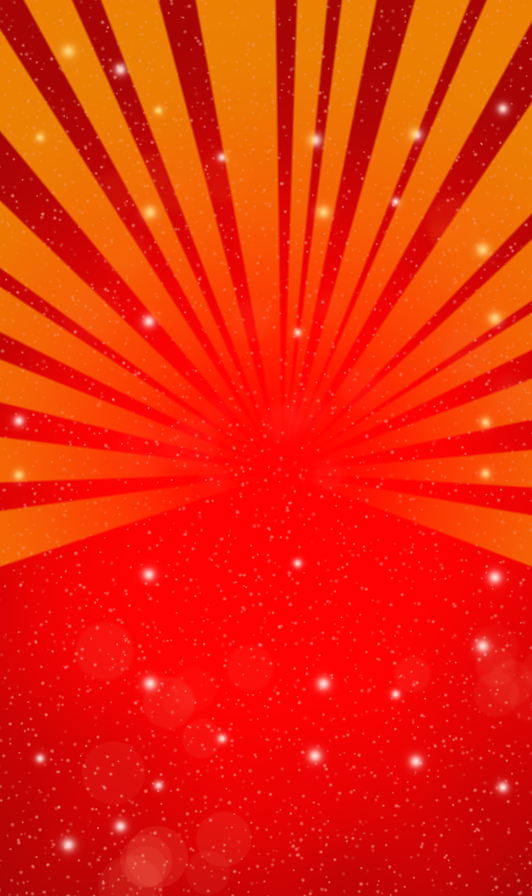
Reproduce this background procedurally as a WebGL 2 fragment shader.

```glsl
#version 300 es
precision highp float;
// Orange sunburst on a glowing red backdrop with bokeh discs, sparkles and fine snow.

uniform vec2 u_resolution;
out vec4 fragColor;

// Lengths are in canvas heights, angles in degrees from the right-hand axis.
const vec2 BURST_CENTER = vec2(0.315, 0.473);
const vec2 GLOW_CENTER = vec2(0.31, 0.41);
const vec3 BRIGHT_RED = vec3(1.0, 0.01, 0.01);
const vec3 DEEP_RED = vec3(0.65, 0.015, 0.02);
const vec3 RAY_INNER = vec3(1.0, 0.13, 0.01);
const vec3 RAY_MIDDLE = vec3(0.97, 0.35, 0.02);
const vec3 RAY_OUTER = vec3(0.92, 0.5, 0.01);
const vec3 BOKEH_ROSE = vec3(0.95, 0.42, 0.32);
const vec3 BOKEH_AMBER = vec3(1.0, 0.5, 0.1);
const vec3 SPARK_WHITE = vec3(1.0, 0.9, 0.87);
const vec3 SPARK_GOLD = vec3(1.0, 0.84, 0.5);
const vec3 SNOW = vec3(0.97, 0.66, 0.58);
const float SPARK_CELL = 0.1;
const float SNOW_CELL = 0.0135;
const int SNOW_LAYERS = 3;
const float MOTTLE = 0.06;

// Bokeh groups: centre and half extent; each holds the same number of discs.
const int GROUP_COUNT = 6;
const int GROUP_SIZE = 7;
const vec4 GROUPS[GROUP_COUNT] = vec4[GROUP_COUNT](
  vec4(0.22, 0.035, 0.11, 0.035), vec4(0.52, 0.25, 0.09, 0.03),
  vec4(0.19, 0.24, 0.12, 0.11), vec4(0.27, 0.52, 0.12, 0.06),
  vec4(0.2, 0.71, 0.1, 0.1), vec4(0.48, 0.75, 0.12, 0.22));

// Start and end angle of each ray in turn.
const int EDGE_COUNT = 38;
const float RAY_EDGES[EDGE_COUNT] = float[EDGE_COUNT](
  -20.7, -9.8, -3.5, 5.1, 11.9, 20.5, 26.1, 32.6, 34.5, 43.0,
  46.0, 56.0, 61.0, 66.6, 68.3, 74.3, 78.7, 82.8, 84.5, 88.2,
  90.8, 100.4, 104.7, 111.0, 114.0, 118.7, 122.5, 129.6, 136.1, 144.1,
  146.7, 153.6, 158.2, 166.1, 172.9, 182.1, 187.8, 198.5);

vec3 hash3(vec2 p) {
  vec3 q = fract(p.xyx * vec3(0.1031, 0.1030, 0.0973));
  q += dot(q, q.yxz + 33.33);
  return fract((q.xxy + q.yzz) * q.zyx);
}

float corner(vec2 cell, vec2 local, vec2 o) {
  return dot(hash3(cell + o).xy * 2.0 - 1.0, local - o);
}

float gradientNoise(vec2 p) {
  vec2 c = floor(p), f = p - c, u = f * f * (3.0 - 2.0 * f);
  float low = mix(corner(c, f, vec2(0, 0)), corner(c, f, vec2(1, 0)), u.x);
  float high = mix(corner(c, f, vec2(0, 1)), corner(c, f, vec2(1, 1)), u.x);
  return mix(low, high, u.y);
}

// Coverage of the rays, softened along the arc.
float rayMask(vec2 offset, float pixel) {
  float radius = max(length(offset), 0.001);
  float angle = 90.0 - degrees(atan(offset.x, offset.y));
  float soft = degrees(max(1.5 * pixel, 0.003) / radius);
  float mask = 0.0;
  for (int i = 0; i < EDGE_COUNT; i += 2) {
    float enter = clamp((angle - RAY_EDGES[i]) / soft + 0.5, 0.0, 1.0);
    float leave = clamp((RAY_EDGES[i + 1] - angle) / soft + 0.5, 0.0, 1.0);
    mask += enter * leave;
  }
  return mask * smoothstep(0.0, 0.19, radius);
}

vec3 rayColor(float radius) {
  vec3 color = mix(RAY_INNER, RAY_MIDDLE, smoothstep(0.07, 0.32, radius));
  return mix(color, RAY_OUTER, smoothstep(0.22, 0.5, radius));
}

// Faint discs: crisp and pale near the bottom, soft and warm above.
vec3 addBokeh(vec3 color, vec2 p, float pixel) {
  for (int i = 0; i < GROUP_COUNT * GROUP_SIZE; i++) {
    vec4 group = GROUPS[i / GROUP_SIZE];
    vec3 place = hash3(vec2(float(i), 7.0));
    vec3 look = hash3(vec2(float(i), 29.0));
    vec2 center = group.xy + group.zw * (2.0 * place.xy - 1.0);
    float upper = smoothstep(0.1, 0.5, center.y);
    float radius = mix(0.02, 0.038, look.x);
    float edge = mix(2.0 * pixel, 0.014, upper);
    float disc = 1.0 - smoothstep(radius - edge, radius, length(p - center));
    float strength = mix(0.07, 0.2, look.z * (1.0 - 0.6 * upper));
    vec3 tint = mix(BOKEH_ROSE, BOKEH_AMBER, smoothstep(0.55, 0.8, center.y));
    color = mix(color, tint, disc * strength);
  }
  return color;
}

// Glowing points, mirrored across the horizontal midline.
float sparkles(vec2 p) {
  vec2 grid = vec2(p.x, abs(p.y - 0.5)) / SPARK_CELL;
  vec2 cell = floor(grid);
  vec3 rnd = hash3(cell + 53.0);
  float size = mix(0.004, 0.0072, rnd.z);
  float dist = length(grid - cell - 0.2 - 0.6 * rnd.xy) * SPARK_CELL / size;
  float present = step(0.36, hash3(cell + 91.0).x);
  return present * (0.7 * exp(-dist * dist) + 0.25 * exp(-0.4 * dist * dist));
}

// Fine soft specks from overlapping turned grids, so that no rows show.
float snow(vec2 p, float pixel) {
  float clear = 1.0;
  for (int i = 0; i < SNOW_LAYERS; i++) {
    float turn = 0.4 + 0.9 * float(i);
    mat2 spin = mat2(cos(turn), sin(turn), -sin(turn), cos(turn));
    vec2 grid = spin * p / SNOW_CELL + 200.0, cell = floor(grid);
    vec3 rnd = hash3(cell + 11.0 + 300.0 * float(i));
    vec3 look = hash3(cell + 171.0 + 300.0 * float(i));
    float radius = mix(0.0012, 0.0028, look.y);
    float dist = length(grid - cell - 0.2 - 0.6 * rnd.xy) * SNOW_CELL;
    float speck = 1.0 - smoothstep(0.0, radius + 0.5 * pixel, dist);
    clear *= 1.0 - speck * step(0.62, look.x) * mix(0.15, 0.7, rnd.z);
  }
  return 1.0 - clear;
}

void main() {
  vec2 p = gl_FragCoord.xy / u_resolution.y;
  float pixel = 1.0 / u_resolution.y;
  vec2 offset = p - BURST_CENTER;

  // Red backdrop and rays
  float glowDistance = length((p - GLOW_CENTER) * vec2(1.1, 1.0));
  glowDistance += MOTTLE * gradientNoise(p * 9.0);
  vec3 color = mix(BRIGHT_RED, DEEP_RED, smoothstep(0.17, 0.59, glowDistance));
  float rays = rayMask(offset, pixel);
  color = mix(color, rayColor(length(offset)), rays);

  // Light scattered over the scene
  color = addBokeh(color, p, pixel);
  color = mix(color, SNOW, snow(p, pixel) * mix(1.0, 0.55, rays));
  color = mix(color, mix(SPARK_WHITE, SPARK_GOLD, rays), sparkles(p));
  fragColor = vec4(color, 1.0);
}
```
